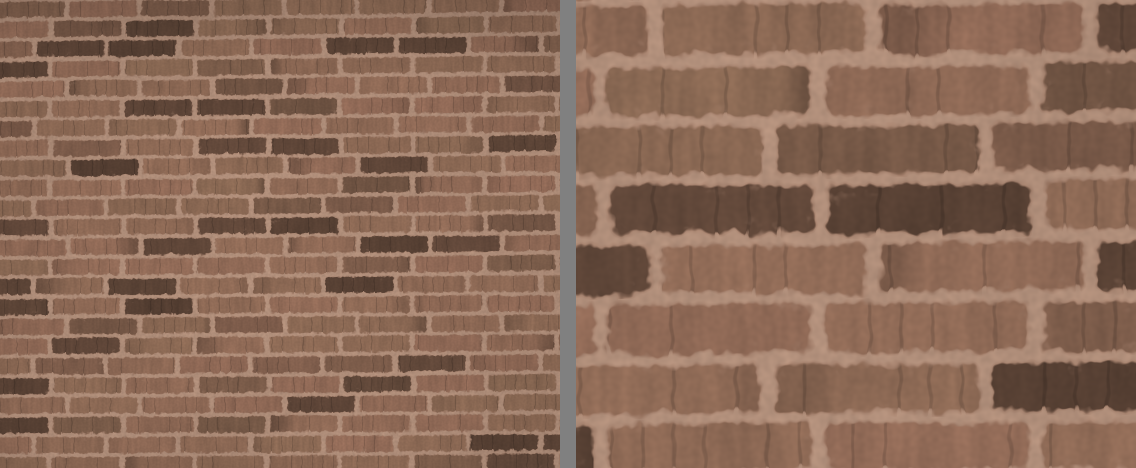
Left, the full canvas; right, a detail of the centre.
Reproduce this texture procedurally as a WebGL 1 fragment shader.

```glsl
precision highp float;

// Old brick wall: slightly tilted courses in a four-row staggered bond.
// Each brick is a rounded box with a noise-worn outline, a hashed firing tone,
// vertical creases and scorched ends, set in pale grainy mortar.

uniform vec2 u_resolution;

const float COURSES = 23.65;       // rows over the canvas height
const float BRICKS = 7.73;         // bricks over the canvas width
const float BRICK_PITCH = 3.65;    // brick spacing in row heights
const vec2 BRICK_HALF = vec2(1.685, 0.39);

const vec3 CLAY = vec3(0.580, 0.423, 0.347);
const vec3 TAN_CLAY = vec3(0.545, 0.415, 0.330);
const vec3 CHARRED = vec3(0.325, 0.240, 0.192);
const vec3 MORTAR = vec3(0.680, 0.550, 0.472);
const vec3 MORTAR_EDGE = vec3(0.625, 0.488, 0.412);

float hash(vec2 p) {
  vec3 q = fract(vec3(p.xyx) * vec3(0.1031, 0.1030, 0.0973));
  q += dot(q, q.yzx + 33.33);
  return fract((q.x + q.y) * q.z);
}

float cornerSlope(vec2 cell, vec2 offset) {
  float angle = 6.2832 * hash(cell);
  return dot(vec2(cos(angle), sin(angle)), offset);
}

// Gradient noise, roughly -0.7 to 0.7
float noise(vec2 p) {
  vec2 i = floor(p), f = fract(p);
  vec2 u = f * f * f * (f * (f * 6.0 - 15.0) + 10.0);
  vec2 e = vec2(1.0, 0.0);
  float low = mix(cornerSlope(i, f), cornerSlope(i + e, f - e), u.x);
  float high = mix(cornerSlope(i + e.yx, f - e.yx), cornerSlope(i + 1.0, f - 1.0), u.x);
  return mix(low, high, u.y);
}

float fbm(vec2 p) {
  float sum = 0.0, amp = 0.6;
  for (int k = 0; k < 3; k++) {
    sum += amp * noise(p);
    p = p * 2.1 + 17.3;
    amp *= 0.5;
  }
  return sum;
}

float roundedBox(vec2 p, vec2 halfSize, float radius) {
  vec2 q = abs(p) - halfSize + radius;
  return length(max(q, 0.0)) + min(max(q.x, q.y), 0.0) - radius;
}

// Share of charring: 0 is plain clay, 1 is fully dark; dark bricks tend to pair up
float firing(vec2 id) {
  float darkChance = mix(0.07, 0.6, step(0.86, hash(floor(id * vec2(0.5, 1.0)) + 71.0)));
  float pick = hash(id + 5.0), depth = hash(id + 23.0);
  if (pick < darkChance) return mix(0.75, 1.0, depth);
  if (pick > 0.87) return mix(0.25, 0.55, depth);
  return 0.12 * depth;
}

// Scorch that fades inward from one end of some bricks
float scorchedEnd(vec2 id, float x) {
  float side = hash(id + 47.0) < 0.7 ? 1.0 : -1.0;
  float strength = max(hash(id + 61.0) - 0.55, 0.0) * 1.5;
  return strength * (1.0 - smoothstep(-1.7, mix(-1.1, 0.3, hash(id + 83.0)), x * side));
}

// Darkness of the upright creases pressed into a brick face
float creases(vec2 id, vec2 p) {
  float s = p.x * 1.9 + hash(id) * 40.0 + 0.12 * noise(p * 3.0 + id);
  float gap = abs(fract(s) - 0.5);
  float present = step(0.45, hash(vec2(floor(s), id.y + 13.0)));
  return present * (1.0 - smoothstep(0.02, 0.09, gap));
}

vec3 brickColor(vec2 id, vec2 p, vec2 wall) {
  float char1 = firing(id);
  float tone = max(char1, scorchedEnd(id, p.x));
  tone += 0.16 * fbm(wall * 1.3 + 9.0) * (1.0 - 0.5 * char1);
  vec3 color = mix(CLAY, TAN_CLAY, hash(id + 31.0));
  color = mix(color, CHARRED, clamp(tone, 0.0, 1.0));
  float ribs = noise(vec2(wall.x * 6.5, wall.y * 0.8 + id.x));
  float pleats = noise(vec2(wall.x * 2.0, id.y * 3.7));
  float grain = noise(wall * 9.0);
  color *= 1.0 + 0.07 * ribs + 0.07 * pleats + 0.05 * grain;
  return color * (1.0 - 0.13 * creases(id, p));
}

void main() {
  vec2 uv = gl_FragCoord.xy / u_resolution;
  float down = 1.0 - uv.y;

  // Course and brick coordinates
  float course = COURSES * down + uv.x * (0.33 - 0.18 * down) - 0.016;
  vec2 wall = vec2(uv.x * BRICKS * BRICK_PITCH, course);
  course += 0.05 * noise(wall * vec2(0.35, 0.6));
  float row = floor(course);
  float stagger = 0.70 + 0.23 * cos(1.5708 * row) + 0.03 * (hash(vec2(row, 3.0)) - 0.5);
  float column = uv.x * BRICKS - stagger;
  vec2 id = vec2(floor(column), row) + 10.0;
  vec2 p = vec2((fract(column) - 0.5) * BRICK_PITCH, course - row - 0.5);
  p += 0.05 * (vec2(hash(id + 3.0), hash(id + 7.0)) - 0.5);

  // Worn outline, rougher along the lower edge and notched at creases
  float rough = mix(0.07, 0.13, smoothstep(-0.1, 0.4, p.y));
  float d = roundedBox(p, BRICK_HALF, 0.10);
  d += rough * noise(wall * 3.2) + 0.06 * noise(wall * 7.5);
  d += 0.05 * creases(id, p) * smoothstep(0.15, 0.4, p.y);

  // Mortar with grain, dusty near the bricks and smeared onto their rims
  vec3 mortar = mix(MORTAR_EDGE, MORTAR, smoothstep(-0.01, 0.08, d));
  mortar *= 1.0 + 0.07 * fbm(wall * 2.5) + 0.06 * noise(wall * 8.0);
  float soft = max(0.03, 0.8 * COURSES / u_resolution.y);
  float cover = 1.0 - smoothstep(-soft, soft, d);
  float smear = smoothstep(0.15, 0.5, fbm(wall * 2.7 + 40.0)) * smoothstep(-0.25, 0.0, d);
  vec3 color = mix(mortar, brickColor(id, p, wall), cover * (1.0 - 0.5 * smear));

  // Broad uneven light, dimmer toward the top and corners
  vec2 c = uv - vec2(0.5, 0.45);
  color *= 1.02 - 0.16 * dot(c, c) - 0.06 * smoothstep(0.85, 1.0, uv.y);
  color *= 1.0 + 0.04 * noise(uv * 4.0);
  gl_FragColor = vec4(color, 1.0);
}
```
